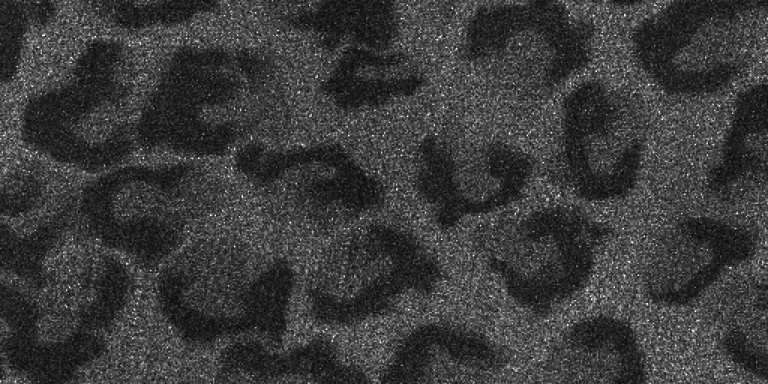
Reproduce this texture procedurally as a Shadertoy shader.

```glsl
// Leopard rosettes under heavy grey film grain.
// Broken, tilted rings sit on a jittered, staggered grid, bent by noise;
// log-normal grain then multiplies the soft tone of the fur.

const float LIGHT_TONE = 0.345;
const float DARK_TONE = 0.138;
const float GRAIN_DENSITY = 256.0;            // grains per canvas height
const float GRAIN_STRENGTH = 0.43;
const vec2 SPOT_PITCH = vec2(0.40, 0.275);    // spacing of rosettes
const vec2 SPOT_RADII = vec2(0.168, 0.122);
const float SPOT_JITTER = 0.28;
const float ROW_SLOPE = 0.13;                 // rows climb to the right
const float SPOT_TILT = 0.35;
const float RING_RADIUS = 0.68;
const float CORE_DARKNESS = 0.42;
const float WARP = 0.085;
const float TAU = 6.28318;

float hash(vec2 p) {
    return fract(sin(dot(p, vec2(12.9898, 78.233))) * 43758.5453);
}

float valueNoise(vec2 p) {
    vec2 i = floor(p), f = fract(p);
    f = f * f * (3.0 - 2.0 * f);
    return mix(mix(hash(i), hash(i + vec2(1, 0)), f.x),
               mix(hash(i + vec2(0, 1)), hash(i + vec2(1, 1)), f.x), f.y);
}

float fbm(vec2 p) {
    float sum = 0.0, amplitude = 0.5;
    for (int i = 0; i < 3; i++) {
        sum += amplitude * valueNoise(p);
        p = p * 2.03 + 19.7;
        amplitude *= 0.5;
    }
    return sum / 0.875;
}

// Normally distributed value of one grain
float gaussian(vec2 cell) {
    float u = max(hash(cell + 3.7), 0.0005);
    float v = hash(cell + vec2(61.3, 17.9));
    return sqrt(-2.0 * log(u)) * cos(TAU * v);
}

// Grain field, smooth between lattice points
float grain(vec2 p) {
    vec2 i = floor(p), f = smoothstep(0.0, 1.0, fract(p));
    return mix(mix(gaussian(i), gaussian(i + vec2(1, 0)), f.x),
               mix(gaussian(i + vec2(0, 1)), gaussian(i + vec2(1, 1)), f.x), f.y);
}

// Darkness of one rosette, seen from its centre
float rosette(vec2 p, vec2 id) {
    float angle = SPOT_TILT + 0.9 * (hash(id + 5.1) - 0.5);
    float c = cos(angle), s = sin(angle);
    vec2 local = vec2(c * p.x + s * p.y, c * p.y - s * p.x);
    local /= SPOT_RADII * mix(0.85, 1.12, hash(id + 9.4));
    float d = length(local);

    // The ring thins and fades toward a random gap direction
    float gapAngle = TAU * hash(id + 2.8);
    float toGap = dot(local / max(d, 0.001), vec2(cos(gapAngle), sin(gapAngle)));
    float solid = 1.0 - 0.65 * smoothstep(0.45, 1.0, toGap);
    float ring = 1.0 - smoothstep(0.14, 0.50, abs(d - RING_RADIUS));
    float core = CORE_DARKNESS * (1.0 - smoothstep(0.45, 0.85, d));
    return max(ring * solid, core);
}

// Darkest rosette among the neighbouring grid cells
float rosettes(vec2 p) {
    float sheared = p.y - ROW_SLOPE * p.x;
    float row = floor(sheared / SPOT_PITCH.y);
    float darkness = 0.0;
    for (int j = -1; j <= 1; j++) {
        float y = row + float(j);
        float stagger = 0.5 * mod(y, 2.0);
        float column = floor(p.x / SPOT_PITCH.x - stagger);
        for (int i = -1; i <= 1; i++) {
            vec2 id = vec2(column + float(i), y);
            vec2 jitter = SPOT_JITTER * (vec2(hash(id), hash(id + 31.6)) - 0.5);
            vec2 center = (id + 0.5 + vec2(stagger, 0.0) + jitter) * SPOT_PITCH;
            center.y += ROW_SLOPE * center.x;
            darkness = max(darkness, rosette(p - center, id));
        }
    }
    return darkness;
}

void mainImage(out vec4 fragColor, in vec2 fragCoord) {
    vec2 uv = fragCoord / iResolution.y;

    // Soft, irregular coat pattern
    vec2 bend = vec2(fbm(uv * 8.0), fbm(uv * 8.0 + 43.0)) - 0.5;
    float darkness = rosettes(uv + 2.0 * WARP * bend);
    float tone = mix(LIGHT_TONE, DARK_TONE, darkness);

    // Broad uneven lighting
    tone *= mix(0.8, 1.2, fbm(uv * 2.2 + 7.0));

    // Grain that keeps the mean brightness
    float speck = grain(uv * GRAIN_DENSITY - 0.5);
    tone *= exp(GRAIN_STRENGTH * speck - 0.5 * GRAIN_STRENGTH * GRAIN_STRENGTH);

    fragColor = vec4(vec3(clamp(tone, 0.0, 1.0)), 1.0);
}
```
